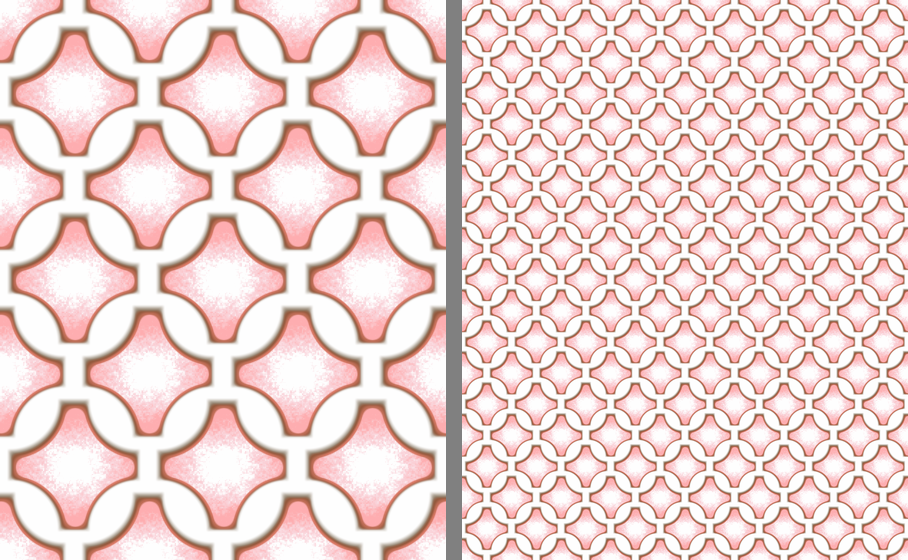
Left, the tile; right, the same tile 3 across and 3 down.
Write a Shadertoy shader that draws this pattern.

```glsl
// Half-drop lattice of concave four-point stars with blushed tips and soft brown rims.

const float REPEATS = 3.0;
const vec2 CELL = vec2(0.797, 1.0);         // cell proportions, height = 1
const vec2 FIRST_STAR = vec2(0.506, 0.496); // position inside a cell

const vec3 PAPER = vec3(0.995);
const vec3 BLUSH = vec3(0.98, 0.84, 0.865);
const vec3 CORAL = vec3(0.995, 0.68, 0.69);
const vec3 SALMON = vec3(0.85, 0.47, 0.39);
const vec3 BROWN = vec3(0.58, 0.35, 0.24);
const vec3 OLIVE = vec3(0.50, 0.43, 0.34);

float hash(ivec2 cell) {
    uvec2 q = uvec2(cell) * uvec2(1597u, 3812u + 1u);
    uint n = (q.x ^ q.y) * 747796u + 2891u;
    n = (n ^ (n >> 15)) * 277803u;
    n = (n ^ (n >> 13)) * 16807u;
    return float((n ^ (n >> 16)) & 65535u) / 65535.0;
}

float valueNoise(vec2 p) {
    ivec2 i = ivec2(floor(p));
    vec2 f = fract(p);
    f = f * f * (3.0 - 2.0 * f);
    float low = mix(hash(i), hash(i + ivec2(1, 0)), f.x);
    float high = mix(hash(i + ivec2(0, 1)), hash(i + ivec2(1, 1)), f.x);
    return mix(low, high, f.y);
}

float smoothMax(float a, float b, float k) {
    float h = max(k - abs(a - b), 0.0) / k;
    return max(a, b) + 0.25 * h * h * k;
}

// Four circular bites leave the star; a rounded box trims its tips.
float starDistance(vec2 p, float grow, float tip, float rounding) {
    vec2 q = abs(p);
    float flank = 0.299 - length(q - 0.345) - grow;
    return smoothMax(flank, max(q.x, q.y) - tip, rounding);
}

// Coverage of a shape whose edge fades over the given width.
float cover(float d, float width) {
    return 1.0 - smoothstep(-width, width, d);
}

// Grainy wash: pale heart, pink arms, deeper coral on the upright pair.
vec3 wash(vec2 p) {
    vec2 q = abs(p);
    float reach = mix(max(q.x, q.y), length(q), 0.3);
    float cloud = valueNoise(p * 22.0) - 0.5;
    float grain = valueNoise(p * 75.0) + valueNoise(p * 130.0) - 1.0;
    float tone = reach + 0.05 * cloud + 0.065 * grain + 0.1 * (q.y - q.x);
    vec3 color = mix(PAPER, BLUSH, smoothstep(0.09, 0.175, tone));
    return mix(color, CORAL, smoothstep(0.15, 0.30, tone));
}

vec3 paintStar(vec3 color, vec2 p, float pixel) {
    float edge = max(0.005, 0.75 * pixel);
    float body = starDistance(p, 0.0, 0.318, 0.05);
    float rim = starDistance(p - vec2(-0.004, 0.004), 0.022, 0.335, 0.03);
    float shadow = starDistance(p - vec2(-0.007, 0.013), 0.028, 0.344, 0.015);

    // Blurred shade leaning up and left
    color = mix(color, OLIVE, 0.85 * cover(shadow, max(0.018, edge)));

    // Brown rim with a warm inner band that weakens at the tips
    color = mix(color, BROWN, cover(rim, edge + 0.004));
    float tipward = smoothstep(0.21, 0.32, max(abs(p.x), abs(p.y)));
    float warm = cover(body - 0.013, edge + 0.003);
    color = mix(color, SALMON, warm * (1.0 - 0.4 * tipward));

    return mix(color, wash(p), cover(body, edge));
}

void mainImage(out vec4 fragColor, in vec2 fragCoord) {
    vec2 grid = REPEATS * fragCoord / iResolution.xy;
    float pixel = REPEATS / iResolution.y;
    vec3 color = PAPER;

    // Two interleaved lattices, half a cell apart
    for (int i = 0; i < 2; i++) {
        vec2 center = FIRST_STAR + 0.5 * float(i);
        vec2 p = (fract(grid - center + 0.5) - 0.5) * CELL;
        color = paintStar(color, p, pixel);
    }
    fragColor = vec4(color, 1.0);
}
```
